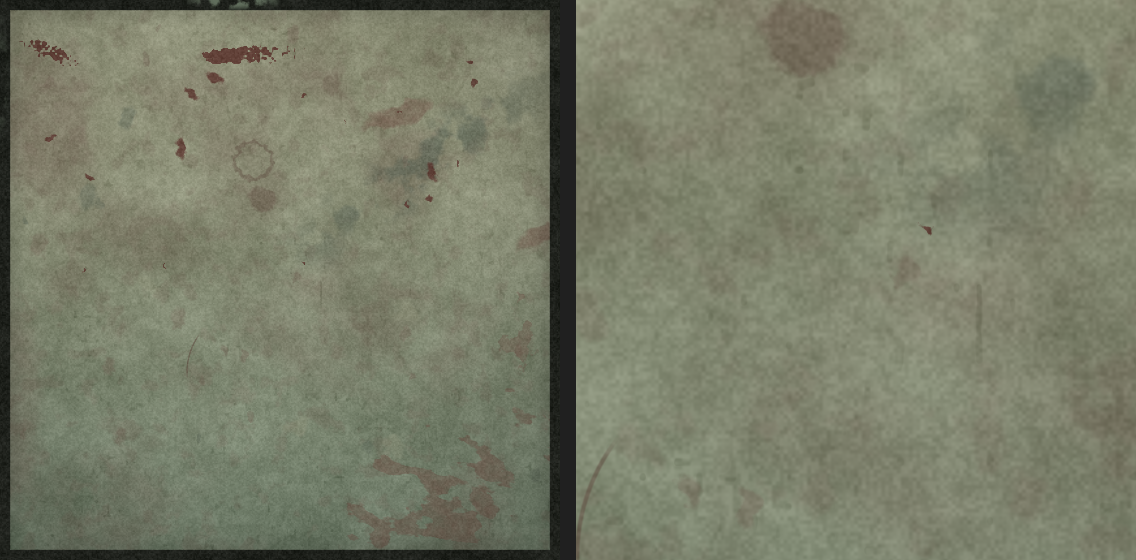
Left, the full canvas; right, a detail of the centre.
Give the GLSL for this texture, as a Shadertoy shader.

```glsl
// Weathered grey-green plaster with rust stains inside a thin dark frame.
#define FRAME 0.0182
#define GRAIN 0.105
#define MOTTLE 0.15
#define FLECKS 17
#define FADED 26
#define PALE 7
#define LOW_GREEN vec3(0.445, 0.505, 0.425)
#define HIGH_OLIVE vec3(0.555, 0.565, 0.468)
#define BROWN vec3(0.43, 0.365, 0.315)
#define MAROON vec3(0.35, 0.20, 0.175)
#define SOOT vec3(0.33, 0.37, 0.32)
#define FRAME_DARK vec3(0.115, 0.125, 0.105)

float hash(vec2 p) {
    vec3 q = fract(vec3(p.xyx) * 0.1031);
    q += dot(q, q.yzx + 33.33);
    return fract((q.x + q.y) * q.z);
}

float noise(vec2 p) {
    vec2 i = floor(p), f = fract(p);
    f = f * f * (3.0 - 2.0 * f);
    return mix(mix(hash(i), hash(i + vec2(1, 0)), f.x),
               mix(hash(i + vec2(0, 1)), hash(i + vec2(1, 1)), f.x), f.y);
}

float fbm(vec2 p) {
    float sum = 0.0, amp = 0.5;
    for (int i = 0; i < 5; i++) {
        sum += amp * noise(p);
        p = mat2(1.6, 1.2, -1.2, 1.6) * p + 7.3;
        amp *= 0.5;
    }
    return sum;
}

vec2 warp(vec2 p) {
    return vec2(fbm(p), fbm(p + 41.7)) - 0.5;
}

mat2 turn(float a) {
    return mat2(cos(a), -sin(a), sin(a), cos(a));
}

// Filled ellipse whose edge fades over the given share of its radius.
float blot(vec2 p, vec2 centre, vec2 radius, float angle, float soft) {
    float d = length(turn(-angle) * (p - centre) / radius);
    return 1.0 - smoothstep(1.0 - soft, 1.0 + soft, d);
}

// Broken islands of paint that thin out away from the centre.
float islands(vec2 p, vec2 centre, vec2 radius, vec2 scale) {
    float d = length((p - centre) / radius);
    float n = fbm(turn(-0.25) * p * scale);
    return smoothstep(-0.01, 0.03, n - mix(0.47, 0.72, d));
}

vec3 plaster(vec2 p) {
    vec3 col = mix(LOW_GREEN, HIGH_OLIVE, smoothstep(-0.1, 0.85, p.y));
    col += MOTTLE * (fbm(p * 9.0) - 0.5) + 0.1 * (fbm(p * 55.0 + 5.0) - 0.5);
    col = mix(col, BROWN, 0.3 * smoothstep(0.46, 0.75, fbm(p * 7.0 + 19.0)));
    col = mix(col, BROWN, 0.22 * smoothstep(0.53, 0.72, fbm(p * 38.0 + 3.0)));
    // Small pits and pinholes
    float pits = smoothstep(0.79, 0.93, noise(p * vec2(150.0, 115.0)));
    col -= 0.06 * pits * noise(p * 21.0);
    return col;
}

vec3 stains(vec3 col, vec2 p) {
    vec2 rough = p + 0.045 * warp(p * 26.0);
    vec2 fine = p + 0.016 * warp(p * 95.0);
    float wear = 0.7 + 0.6 * (fbm(p * 80.0) - 0.5);

    // Broad worn areas and a sooty diagonal trail
    col = mix(col, BROWN, 0.55 * wear * blot(rough, vec2(0.085, 0.775), vec2(0.085, 0.12), 0.1, 0.45));
    col = mix(col, BROWN, 0.4 * wear * blot(rough, vec2(0.035, 0.28), vec2(0.035, 0.13), 0.0, 0.6));
    col = mix(col, HIGH_OLIVE, 0.7 * blot(rough, vec2(0.185, 0.765), vec2(0.032, 0.062), 0.0, 0.35));
    float trail = blot(rough, vec2(0.75, 0.70), vec2(0.23, 0.045), -0.62, 0.7);
    col = mix(col, SOOT, 0.55 * trail * smoothstep(0.42, 0.62, fbm(p * 26.0 + 8.0)));

    // Pale, faded and dark red spots
    for (int i = 0; i < PALE; i++) {
        float k = float(i);
        vec2 c = 0.08 + 0.84 * vec2(hash(vec2(k, 3)), hash(vec2(k, 8)));
        col = mix(col, HIGH_OLIVE + 0.015, 0.4 * blot(rough, c, vec2(0.016, 0.02), k, 0.4));
    }
    for (int i = 0; i < FADED; i++) {
        float k = float(i), size = hash(vec2(k, 21));
        vec2 c = 0.04 + 0.92 * vec2(hash(vec2(k, 13)), hash(vec2(k, 17)));
        vec2 r = mix(0.005, 0.017, size * size) * vec2(0.9, 1.4);
        vec3 tint = mod(k, 4.0) < 1.0 ? SOOT : BROWN;
        col = mix(col, tint, 0.5 * wear * blot(fine, c, r, 0.6 * (size - 0.5), 0.3));
    }
    for (int i = 0; i < FLECKS; i++) {
        float k = float(i), size = hash(vec2(k, 31));
        vec2 c = vec2(0.08, 0.48) + vec2(0.86, 0.42) * vec2(hash(vec2(k, 37)), hash(vec2(k, 43)));
        vec2 r = mix(0.002, 0.011, size * size * size) * vec2(1.7, 0.8);
        col = mix(col, MAROON, 0.8 * blot(fine, c, r, 3.0 * hash(vec2(k, 47)), 0.3));
    }

    // Rust islands in the lower right and a slanted smear above
    float rust = islands(p, vec2(0.83, 0.11), vec2(0.24, 0.19), vec2(13.0, 24.0));
    rust = max(rust, 0.8 * islands(p + 0.3, vec2(1.23, 0.70), vec2(0.09, 0.08), vec2(30.0, 26.0)));
    rust = max(rust, blot(rough, vec2(0.705, 0.79), vec2(0.058, 0.018), -0.32, 0.2));
    rust = max(rust, blot(rough, vec2(0.955, 0.575), vec2(0.04, 0.016), -0.45, 0.25));
    col = mix(col, BROWN + vec3(0.02, -0.015, -0.015), 0.75 * wear * rust);

    // Dry brush marks, breaking up towards the right
    float along = (p.x - 0.36) / 0.2;
    float brush = smoothstep(0.0, 0.02, along) * (1.0 - smoothstep(0.1, 1.0, along));
    brush *= blot(fine, vec2(0.46, 0.903), vec2(0.11, 0.014), -0.04, 0.3);
    brush = max(brush, 0.55 * blot(fine, vec2(0.09, 0.907), vec2(0.045, 0.012), 0.38, 0.4));
    col = mix(col, MAROON, 0.85 * smoothstep(0.02, 0.2, brush - 0.85 * noise(p * 230.0) + 0.1) * step(0.01, brush));

    // Ring mark with a drip, and a curved scratch
    float ring = abs(length(fine - vec2(0.452, 0.713)) - 0.033);
    float mark = 0.45 * (1.0 - smoothstep(0.001, 0.005, ring));
    mark = max(mark, 0.5 * blot(fine, vec2(0.47, 0.645), vec2(0.025, 0.021), 0.2, 0.2));
    float arc = abs(length(p - vec2(0.45, 0.335)) - 0.116);
    float span = smoothstep(0.32, 0.34, p.y) * (1.0 - smoothstep(0.39, 0.41, p.y)) * step(p.x, 0.4);
    mark = max(mark, 0.6 * span * (1.0 - smoothstep(0.0005, 0.002, arc)));
    return mix(col, BROWN - 0.04, mark);
}

void mainImage(out vec4 fragColor, in vec2 fragCoord) {
    vec2 p = fragCoord / iResolution.xy;
    float grain = 0.6 * noise(p * 430.0) + 0.4 * noise(p * 210.0 + 11.0) - 0.5;

    vec3 col = stains(plaster(p), p) + GRAIN * grain;
    col *= 1.0 - 0.17 * smoothstep(0.32, 0.8, length(p - vec2(0.46, 0.6)));

    // Frame with grit and a few pale scuffs
    vec2 inset = min(p, 1.0 - p);
    float edge = min(inset.x, inset.y);
    col *= 1.0 - 0.08 * (1.0 - smoothstep(FRAME, FRAME + 0.035, edge));
    vec3 frame = FRAME_DARK + 0.11 * grain + 0.07 * (fbm(p * 30.0) - 0.45);
    float scuff = blot(p, vec2(0.42, 1.0), vec2(0.07, 0.015), 0.0, 0.5);
    scuff += 0.35 * blot(p, vec2(0.0, 0.86), vec2(0.012, 0.09), 0.0, 0.6);
    frame = mix(frame, LOW_GREEN, 0.8 * scuff * smoothstep(0.4, 0.65, fbm(p * 60.0)));
    float blur = 0.0012;
    col = mix(frame, col, smoothstep(FRAME - blur, FRAME + blur, edge));

    fragColor = vec4(clamp(col, 0.0, 1.0), 1.0);
}
```
